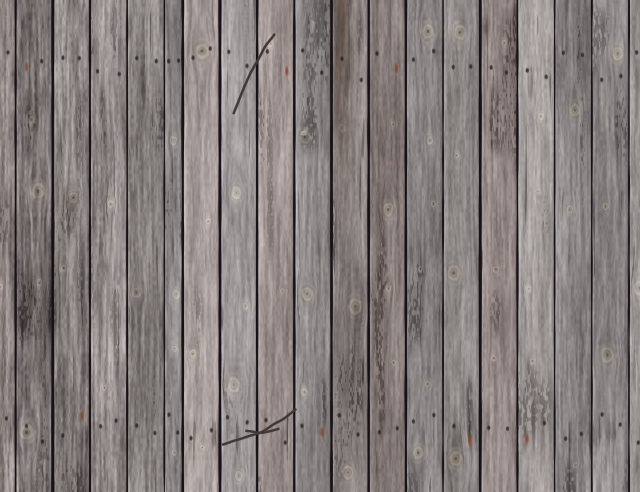
Write a Shadertoy shader that draws this texture.

```glsl
#define PITCH 0.0581
#define NARROW_X 0.2568
#define NARROW_W 0.0288
#define KNOT_CELL 0.125
#define KNOT_CHANCE 0.56
#define GRAIN_CONTRAST 0.30
#define BASE_SHADE 0.535
#define SUN_SHADE 0.13

const vec3 GAP_COLOR = vec3(0.09, 0.07, 0.085);
const vec3 WOOD_TINT = vec3(0.022, -0.008, -0.014);
const vec3 RUST = vec3(0.55, 0.27, 0.13);

float hash(vec2 p) {
    vec3 q = fract(vec3(p.xyx) * 0.1031);
    q += dot(q, q.yzx + 33.33);
    return fract((q.x + q.y) * q.z);
}

float noise(vec2 p) {
    vec2 i = floor(p), f = fract(p);
    f = f * f * (3.0 - 2.0 * f);
    return mix(mix(hash(i), hash(i + vec2(1, 0)), f.x),
               mix(hash(i + vec2(0, 1)), hash(i + vec2(1, 1)), f.x), f.y);
}

// Board number, left edge and width; one narrow board interrupts the pitch
vec3 boardAt(float x) {
    float s = x - NARROW_X;
    if (s >= 0.0 && s < NARROW_W) return vec3(0.0, NARROW_X, NARROW_W);
    float after = step(0.0, s);
    float k = floor((s - after * NARROW_W) / PITCH);
    return vec3(k + after, NARROW_X + after * NARROW_W + k * PITCH, PITCH);
}

float gapHalfWidth(float edge, float y) {
    float w = mix(0.0010, 0.0024, hash(vec2(edge + 40.0, 7.0)));
    return w + 0.0007 * (noise(vec2(edge * 9.0, y * 25.0)) - 0.5);
}

// Thin bent twig between two points
float twig(vec2 p, vec2 a, vec2 b, float bend) {
    vec2 d = b - a;
    float t = clamp(dot(p - a, d) / dot(d, d), 0.0, 1.0);
    vec2 side = normalize(vec2(-d.y, d.x));
    float curve = bend * sin(t * 3.14) + 0.003 * (noise(vec2(t * 6.0, bend * 900.0)) - 0.5);
    return length(p - a - d * t - side * curve);
}

void mainImage(out vec4 fragColor, in vec2 fragCoord) {
    float px = 1.0 / iResolution.x;
    vec2 p = fragCoord * px;
    float top = iResolution.y * px;
    vec3 board = boardAt(p.x);
    float id = board.x, seed = id + 40.0;
    vec2 local = vec2(p.x - board.y, p.y);

    // Knots push the grain aside and add rings, halos and dark cores
    float push = 0.0, halo = 0.0, core = 0.0, ring = 0.0;
    float cell = floor(p.y / KNOT_CELL);
    for (float j = -1.0; j <= 1.0; j++) {
        vec2 key = vec2(seed * 3.0, cell + j + 20.0);
        float size = mix(0.003, 0.009, pow(hash(key + 5.3), 1.6));
        size *= step(hash(key), KNOT_CHANCE);
        if (size == 0.0) continue;
        vec2 center = vec2(board.z * mix(0.25, 0.75, hash(key + 1.7)),
                           (cell + j + mix(0.2, 0.8, hash(key + 3.1))) * KNOT_CELL);
        vec2 d = (local - center) / size;
        float r = length(d * vec2(1.0, 0.8)) + 0.3 * (noise(d * 1.5 + seed) - 0.5);
        push -= 0.65 * d.x * size * exp(-dot(d * vec2(0.5, 0.25), d * vec2(0.5, 0.25)));
        halo += exp(-r * r * 0.7);
        core += 1.0 - smoothstep(0.15, 0.5, r);
        ring += sin(r * 8.0) * exp(-r * r * 0.6);
    }

    // Long streaks, fine fibres and wavy growth lines
    vec2 g = vec2(local.x + push + 0.003 * noise(vec2(seed, p.y * 6.0)), p.y);
    float broad = noise(vec2(g.x * 55.0 + seed * 13.0, g.y * 3.0));
    float streak = noise(vec2(g.x * 150.0 + seed * 17.0, g.y * 8.0));
    float fibre = noise(vec2(g.x * 340.0 + seed * 23.0, g.y * 26.0));
    float speck = noise(vec2(g.x * 480.0 + seed * 31.0, g.y * 150.0));
    float growth = sin(g.x * 620.0 + 9.0 * noise(vec2(g.x * 35.0 + seed, g.y * 4.0)));
    float grain = 0.26 * (broad - 0.5) + 0.32 * (streak - 0.5)
                + 0.42 * (fibre - 0.5) + 0.26 * (speck - 0.5) + 0.06 * growth;

    // Each board has its own shade, brightest left of the middle
    float sun = exp(-pow((p.x - 0.37) / 0.10, 2.0));
    float shade = BASE_SHADE + SUN_SHADE * sun + 0.11 * (hash(vec2(seed, 2.0)) - 0.5);
    shade += 0.04 * smoothstep(0.45, 0.7, p.x) - 0.03 * smoothstep(0.3, 0.0, p.x);
    shade += 0.10 * (noise(vec2(seed * 5.0, p.y * 4.0)) - 0.5);
    shade += GRAIN_CONTRAST * grain * (1.0 + 0.5 * smoothstep(0.35, 0.1, p.x));

    // Worn patches, dark cracks and dirt near the foot
    float patchy = smoothstep(0.62, 0.9, noise(vec2(g.x * 45.0 + seed * 7.0, g.y * 7.0)));
    shade -= 0.22 * patchy * smoothstep(0.4, 0.7, streak * 0.5 + speck * 0.5);
    float crack = smoothstep(0.80, 0.92, noise(vec2(g.x * 210.0 + seed * 41.0, g.y * 11.0)));
    shade -= 0.16 * crack * smoothstep(0.4, 0.7, broad);
    shade -= 0.12 * smoothstep(0.55, 0.85, streak) * exp(-pow((p.y - 0.08) / 0.04, 2.0));
    shade += 0.09 * halo + 0.07 * ring - 0.25 * core;

    float warmth = 0.5 + hash(vec2(seed, 9.0));
    vec3 color = shade + WOOD_TINT * warmth;
    color += vec3(0.025, 0.015, -0.03) * min(halo, 1.0);

    // Brown run-off from the top, beside the middle
    float run = exp(-pow((p.x - 0.532) / 0.016, 2.0)) * smoothstep(top - 0.45, top, p.y);
    color *= mix(vec3(1), vec3(0.62, 0.53, 0.48), run * (0.5 + 0.6 * streak));

    // Nail holes in two rows, some of them rusty
    for (float n = 0.0; n < 4.0; n++) {
        vec2 key = vec2(seed * 2.0, n + 11.0);
        float row = n < 2.0 ? 0.10 : top - 0.10;
        vec2 nail = vec2(board.z * (mod(n, 2.0) * 0.5 + 0.2 + 0.1 * hash(key)),
                         row + 0.05 * (hash(key + 4.0) - 0.5));
        vec2 d = local - nail;
        float rusty = step(0.88, hash(key + 8.0));
        float r = length(d * vec2(1.0, mix(0.7, 0.35, rusty)));
        float hole = 1.0 - smoothstep(0.0010, 0.0022 + px, r);
        color = mix(color, mix(vec3(0.15, 0.12, 0.12), RUST, rusty), 0.8 * hole);
    }

    // Gaps with a worn bright rim on their sunny side
    float leftGap = local.x - gapHalfWidth(id, p.y);
    float rightGap = board.z - local.x - gapHalfWidth(id + 1.0, p.y);
    color += 0.07 * exp(-pow((leftGap - 0.0015) / 0.0015, 2.0));
    color *= 1.0 - 0.22 * exp(-max(rightGap, 0.0) / 0.0015);
    color = mix(GAP_COLOR, color, smoothstep(-0.6 * px, 0.6 * px, min(leftGap, rightGap)));

    // Two dry twigs and a side shoot
    float stem = min(twig(p, vec2(0.365, 0.592), vec2(0.428, 0.715), 0.005),
                     twig(p, vec2(0.348, 0.075), vec2(0.461, 0.130), -0.009));
    stem = min(stem, twig(p, vec2(0.385, 0.095), vec2(0.435, 0.098), -0.004));
    color = mix(vec3(0.25, 0.22, 0.22), color, smoothstep(0.0008, 0.0016 + px, stem));

    fragColor = vec4(clamp(color, 0.0, 1.0), 1.0);
}
```
